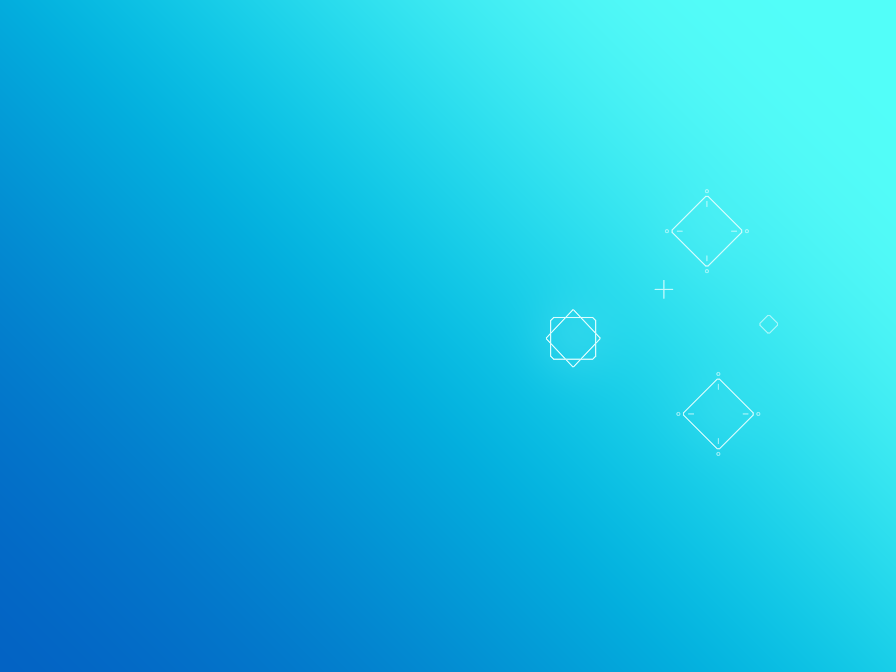
Reproduce this background procedurally as a Shadertoy shader.

```glsl
// Diagonal blue-to-cyan gradient with a few thin, glowing line ornaments on the right.
// The gradient runs at 45 degrees; ornaments are distance-function outlines
// measured in canvas heights, with the lower left corner of a 4:3 frame as origin.

float diamond(vec2 p, float radius, float clip) {
    p = abs(p);
    return max((p.x + p.y - radius) * 0.7071, max(p.x, p.y) - clip);
}

float box(vec2 p, vec2 halfSize) {
    vec2 d = abs(p) - halfSize;
    return length(max(d, 0.0)) + min(max(d.x, d.y), 0.0);
}

float segmentX(vec2 p, float from, float to) {
    return length(vec2(p.x - clamp(p.x, from, to), p.y));
}

// Antialiased line of fixed width around the zero of a distance
float stroke(float d) {
    float pixel = 1.0 / iResolution.y;
    return 1.0 - smoothstep(0.0009 - 0.5 * pixel, 0.0009 + 0.5 * pixel, abs(d));
}

// Soft halo fading with distance from a centre
float halo(vec2 p, float radius) {
    return exp(-dot(p, p) / (radius * radius));
}

// Diamond with inner ticks and tiny outer rings at its four points
float compass(vec2 p) {
    float ink = 0.85 * stroke(diamond(p, 0.0535, 0.0518));
    vec2 q = abs(p);
    q = q.x < q.y ? q.yx : q;
    ink = max(ink, 0.6 * stroke(segmentX(q, 0.037, 0.044)));
    return max(ink, 0.55 * stroke(length(q - vec2(0.0595, 0.0)) - 0.0022));
}

// Diamond laid over a box with trimmed corners
float badge(vec2 p) {
    float frame = max(box(p, vec2(0.0335, 0.031)), diamond(p, 0.060, 1.0));
    float tilted = diamond(p * vec2(1.06, 1.0), 0.0430, 0.0422);
    return 0.95 * max(stroke(tilted), stroke(frame));
}

void mainImage(out vec4 fragColor, in vec2 fragCoord) {
    vec2 p = (fragCoord - 0.5 * iResolution.xy) / iResolution.y + vec2(0.6667, 0.5);

    // Gradient from deep blue at lower left to bright cyan, flattening at both ends
    float t = (fragCoord.x + fragCoord.y) / (iResolution.x + iResolution.y);
    float rise = smoothstep(-0.06, 0.94, t);
    vec3 color = vec3(0.01 + 0.31 * smoothstep(0.41, 0.87, t),
                      0.38 + 0.615 * rise,
                      0.765 + 0.21 * rise);

    // Ornament positions relative to the current point
    vec2 upper = p - vec2(1.052, 0.656);
    vec2 lower = p - vec2(1.069, 0.384);
    vec2 middle = p - vec2(0.853, 0.4965);
    vec2 cross = p - vec2(0.988, 0.5694);
    vec2 small = p - vec2(1.144, 0.5175);

    // Faint halos behind the larger ornaments
    float glow = 0.16 * halo(middle, 0.06) + 0.08 * (halo(upper, 0.06) + halo(lower, 0.06));
    color = mix(color, vec3(0.5, 0.95, 0.97), glow);

    // Line work
    float ink = max(badge(middle), max(compass(upper), compass(lower)));
    float plus = min(segmentX(cross, -0.013, 0.013), segmentX(cross.yx, -0.013, 0.013));
    ink = max(ink, 0.8 * stroke(plus));
    ink = max(ink, 0.6 * stroke(diamond(small, 0.0145, 0.013)));
    color = mix(color, vec3(0.9, 1.0, 1.0), ink);

    fragColor = vec4(color, 1.0);
}
```
